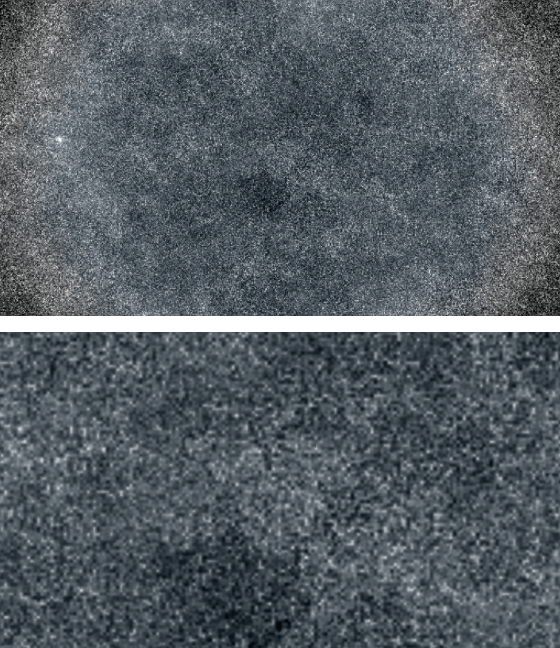
Top, the full canvas; bottom, a detail of the centre.
Give the GLSL for this texture, as a WebGL 1 fragment shader.

```glsl
precision highp float;
uniform vec2 u_resolution;

float hash(vec2 p) {
  vec3 q = fract(p.xyx * 0.1031);
  q += dot(q, q.yzx + 33.33);
  return fract((q.x + q.y) * q.z);
}

float noise(vec2 p) {
  vec2 i = floor(p), f = fract(p);
  f = f * f * (3.0 - 2.0 * f);
  return mix(mix(hash(i), hash(i + vec2(1, 0)), f.x),
             mix(hash(i + vec2(0, 1)), hash(i + vec2(1, 1)), f.x), f.y);
}

float fbm(vec2 p) {
  float sum = 0.0, amp = 0.5;
  for (int i = 0; i < 5; i++) {
    sum += amp * noise(p);
    p = mat2(1.6, 1.2, -1.2, 1.6) * p + 7.3;
    amp *= 0.56;
  }
  return sum / 1.07;
}

// Thin bright threads along the mid level of warped noise
float filaments(vec2 p) {
  vec2 warp = vec2(fbm(p + 3.1), fbm(p + 17.7)) - 0.5;
  return exp(-20.0 * abs(fbm(p + 1.6 * warp) - 0.5));
}

float blob(vec2 p, vec2 center, vec2 size) {
  vec2 q = (p - center) / size;
  return exp(-dot(q, q));
}

float segment(vec2 p, vec2 a, vec2 b) {
  vec2 ab = b - a;
  return length(p - a - ab * clamp(dot(p - a, ab) / dot(ab, ab), 0.0, 1.0));
}

// One jittered point of light in some of the cells
float stars(vec2 p, float scale, float share) {
  vec2 cell = floor(p * scale);
  vec2 spot = 0.25 + 0.5 * vec2(hash(cell + 11.0), hash(cell + 47.0));
  float r = length(fract(p * scale) - spot) / scale;
  float lit = step(1.0 - share, hash(cell + 83.0));
  return lit * (0.4 + 0.6 * hash(cell + 5.0)) * exp(-r * r / 0.000008);
}

void main() {
  vec2 p = gl_FragCoord.xy / u_resolution.y;
  p.x += 0.5 * (16.0 / 9.0 - u_resolution.x / u_resolution.y);

  float cloud = fbm(p * 4.0 + 20.0) - 0.5;
  float mottle = fbm(p * 19.0 + 5.0) - 0.5;
  float web = 0.6 * filaments(p * 5.0) + 0.4 * filaments(p * 12.0 + 40.0);
  float rim = length((p - vec2(0.87, 0.5)) / vec2(0.82, 0.75));

  // Pale outer ring falling off to dark corners
  float tone = 0.305 + 0.1 * smoothstep(0.35, 1.0, rim);
  tone -= 0.23 * smoothstep(0.98, 1.3, rim + 0.4 * cloud);
  tone += 0.22 * cloud + 0.2 * mottle + 0.1 * web;

  // Local glow and shadow
  tone += 0.06 * blob(p, vec2(0.24, 0.52), vec2(0.18, 0.24));
  tone -= 0.05 * blob(p, vec2(0.95, 0.6), vec2(0.25, 0.12));
  tone -= 0.04 * blob(p, vec2(0.4, 0.78), vec2(0.16, 0.12));
  tone -= 0.13 * blob(p + 0.1 * mottle, vec2(0.85, 0.365), vec2(0.17, 0.065));
  float crack = segment(p + 0.04 * mottle, vec2(0.855, 0.33), vec2(0.93, 0.39));
  tone -= 0.1 * exp(-crack * crack / 0.00003);

  // Fine grain, stronger in the bright threads
  float grain = 0.5 * (noise(p * 205.0) + noise(p * 287.0 + 31.0)) - 0.5;
  tone += grain * (0.42 + 0.25 * web + 0.15 * smoothstep(0.7, 1.1, rim));
  tone += 0.5 * max(grain - 0.2, 0.0);

  // Scattered stars, denser to the right, and one bright core
  float side = smoothstep(0.6, 1.7, p.x);
  tone += 0.4 * stars(p, 22.0, 0.04 + 0.16 * side);
  tone += 0.25 * stars(p + 3.0, 45.0, 0.04 + 0.12 * side);
  tone += 0.4 * blob(p, vec2(0.192, 0.56), vec2(0.009));
  tone += 0.13 * blob(p, vec2(0.192, 0.56), vec2(0.035));

  // Blue-grey heart, neutral rim
  float cool = 1.0 - 0.85 * smoothstep(0.75, 1.1, rim + 0.3 * cloud);
  cool *= 1.0 - 0.4 * smoothstep(0.4, 0.8, tone);
  vec3 color = tone + mix(vec3(0.004, 0.0, -0.004), vec3(-0.036, 0.002, 0.032), cool);
  gl_FragColor = vec4(clamp(color, 0.03, 1.0), 1.0);
}
```
